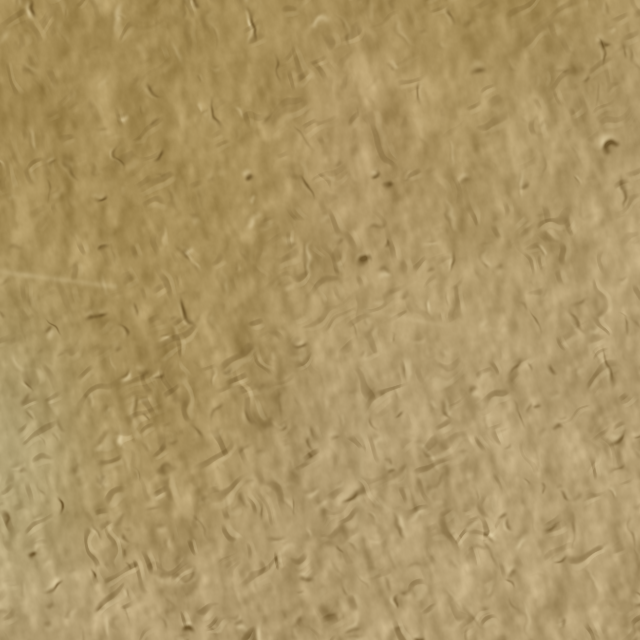
This texture is drawn by a Shadertoy shader. Its source:

```glsl
const vec3 OCHRE = vec3(0.648, 0.550, 0.338);
const vec3 SAND = vec3(0.697, 0.610, 0.440);
const vec3 SAGE = vec3(0.690, 0.635, 0.470);
const vec3 UMBER = vec3(0.380, 0.285, 0.120);
const vec3 CREAM = vec3(0.880, 0.815, 0.650);
const vec3 ROSE = vec3(0.725, 0.622, 0.460);

const float CLOUD = 0.14;       // strength of the broad soft tone
const float BLOTCH = 0.085;     // strength of the small patches
const float RELIEF = 0.090;     // strength of the crumpled surface
const float FLECK = 0.30;       // strength of the irregular creases
const float STEEP_ANGLE = 1.92;
const float SLANT_ANGLE = 0.55;

vec3 hash3(vec2 p) {
    vec3 q = fract(p.xyx * vec3(0.1031, 0.1030, 0.0973));
    q += dot(q, q.yxz + 33.33);
    return fract((q.xxy + q.yzz) * q.zyx);
}

float noise(vec2 p) {
    vec2 i = floor(p), f = fract(p);
    f = f * f * f * (f * (f * 6.0 - 15.0) + 10.0);
    float low = mix(hash3(i).x, hash3(i + vec2(1, 0)).x, f.x);
    float high = mix(hash3(i + vec2(0, 1)).x, hash3(i + vec2(1, 1)).x, f.x);
    return mix(low, high, f.y);
}

float fbm(vec2 p) {
    float sum = 0.0, amp = 0.5;
    for (int i = 0; i < 5; i++) {
        sum += amp * noise(p);
        p = mat2(0.8, 0.6, -0.6, 0.8) * p * 2.03 + 7.3;
        amp *= 0.62;
    }
    return sum / 1.19;
}

float bell(float x) { return exp(-x * x); }

// Coordinates along and across a direction
vec2 turn(vec2 d, float angle) {
    float c = cos(angle), s = sin(angle);
    return vec2(c * d.x + s * d.y, c * d.y - s * d.x);
}

// Scattered dents: x is the shaded groove, y the lit rim beside it
vec2 dents(vec2 p, float grid, float size, float seed) {
    vec2 sum = vec2(0.0);
    vec2 home = floor(p * grid);
    float wobble = noise(p * 62.0 + seed) - 0.5;
    float wear = mix(0.35, 1.25, noise(p * 80.0 + seed + 19.0));
    for (int j = -1; j <= 1; j++)
    for (int i = -1; i <= 1; i++) {
        vec2 cell = home + vec2(i, j);
        vec3 place = hash3(cell + seed);
        vec3 shape = hash3(cell + seed + 51.7);
        vec3 tone = hash3(cell + seed + 113.1);
        vec2 center = (cell + place.xy) / grid;
        if (place.z > mix(0.92, 0.45, smoothstep(0.25, 0.9, center.y))) continue;

        bool steep = shape.x < 0.52;
        float angle = (steep ? STEEP_ANGLE : SLANT_ANGLE) + (shape.y - 0.5) * 0.8;
        float halfLength = size * mix(0.009, steep ? 0.034 : 0.021, shape.z * shape.z);
        float width = size * (steep ? 0.0029 : 0.0041) * mix(0.8, 1.3, tone.z);
        vec2 q = turn(p - center, angle);
        q.y += (tone.z - 0.5) * 0.5 * q.x * q.x / halfLength + wobble * 0.009 * size;

        float taper = wear * (1.0 - smoothstep(0.2, 1.2, abs(q.x) / halfLength));
        float side = tone.x < 0.7 ? 1.0 : -1.0;
        float groove = bell(q.y / width);
        float rim = bell((q.y + side * width * 2.0) / (width * 1.2));
        sum += taper * vec2(groove * mix(0.10, 0.80, tone.x * tone.x),
                            rim * mix(0.10, 0.65, tone.y * tone.y));
    }
    return sum;
}

// Irregular creases from stretched noise, signed: dark below zero
float creases(vec2 p, float angle, float seed) {
    vec2 q = turn(p, angle) * vec2(30.0, 88.0) + seed;
    q.y += 1.6 * noise(p * 34.0 + seed);
    float n = noise(q), lit = noise(q + vec2(0.0, 0.75));
    float patchy = smoothstep(0.42, 0.72, noise(p * 17.0 + seed));
    return patchy * (0.8 * smoothstep(0.70, 1.0, lit) - smoothstep(0.66, 1.0, n));
}

// Long faint scratch between two points
float scratch(vec2 p, vec2 a, vec2 b, float width) {
    vec2 ab = b - a;
    float t = clamp(dot(p - a, ab) / dot(ab, ab), 0.0, 1.0);
    float fade = 0.2 + 0.8 * noise(vec2(t * 9.0, a.x * 31.0));
    return bell(length(p - a - ab * t) / width) * fade;
}

void mainImage(out vec4 fragColor, in vec2 fragCoord) {
    vec2 uv = fragCoord / iResolution.xy;
    vec2 p = fragCoord / iResolution.y;

    // Broad drift of hue
    float warmth = uv.y * 0.95 - uv.x * 0.70 + 0.28 + (noise(p * 3.5) - 0.5) * 0.4;
    vec3 color = mix(SAND, OCHRE, smoothstep(0.0, 0.85, warmth));
    color = mix(color, SAGE, 0.8 * bell(uv.x / 0.14) * bell((uv.y - 0.28) / 0.24));
    color = mix(color, ROSE, 0.45 * bell((uv.x - 0.56) / 0.12) * bell((uv.y - 0.78) / 0.2));

    // Cloudy mottling and small upright patches
    vec2 leaning = turn(p, 0.25);
    float tone = (fbm(leaning * vec2(14.0, 11.0)) - 0.5) * CLOUD;
    tone += (fbm(leaning * vec2(36.0, 25.0) + 9.0) - 0.5) * BLOTCH;
    tone += 0.04 * smoothstep(0.70, 0.95, noise(leaning * vec2(30.0, 15.0) + 21.0));
    color += tone * vec3(1.0, 1.02, 1.04);

    // Crumpled relief lit from one side
    vec2 r = turn(p, 0.4) * vec2(54.0, 36.0);
    float slope = noise(r) - noise(r + vec2(0.4, -0.3));
    r = turn(r, 0.9) * 1.9;
    slope += 0.6 * (noise(r) - noise(r + vec2(-0.1, -0.5)));
    color += slope * RELIEF * mix(1.2, 0.75, uv.y);

    // Creases and dents, bold and fine
    float crease = creases(p, STEEP_ANGLE, 5.0) + creases(p, SLANT_ANGLE, 47.0);
    crease *= FLECK * mix(1.25, 0.65, uv.y);
    vec2 marks = dents(p, 14.0, 1.0, 3.0) + 0.5 * dents(p, 22.0, 0.85, 77.0);
    marks += vec2(max(-crease, 0.0), max(crease, 0.0));
    marks.y += 0.42 * scratch(p, vec2(-0.02, 0.578), vec2(0.18, 0.552), 0.005);
    marks.y += 0.18 * scratch(p, vec2(0.555, 0.02), vec2(0.575, 0.52), 0.007);
    marks.y += 0.18 * scratch(p, vec2(0.57, 0.515), vec2(0.70, 0.490), 0.004);
    color = mix(color, CREAM, min(marks.y, 0.85));
    color = mix(color, UMBER, min(marks.x, 0.80));

    fragColor = vec4(clamp(color, 0.0, 1.0), 1.0);
}
```
